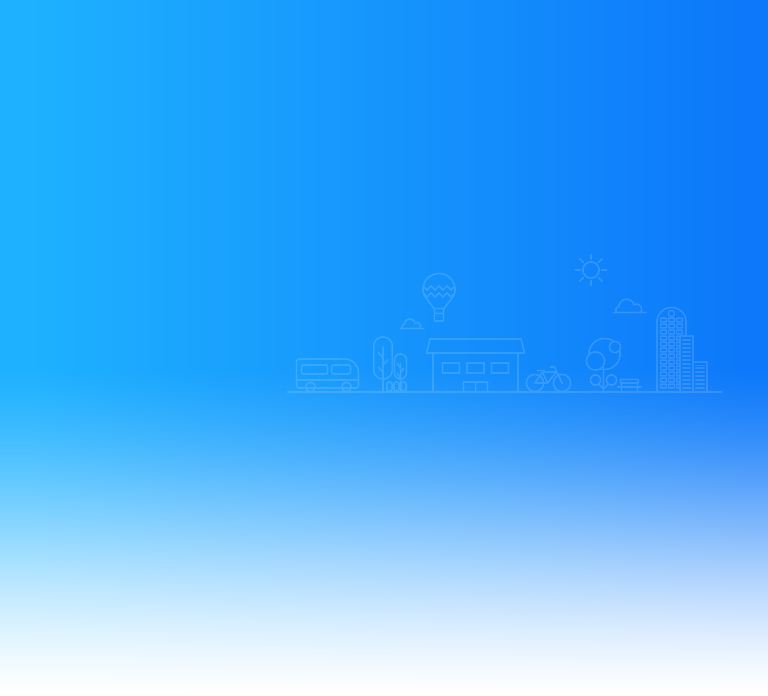
Give the GLSL for this background, as a WebGL 1 fragment shader.

```glsl
precision highp float;
// Blue sky fading to white, with a faint line drawing of a small town.

uniform vec2 u_resolution;

#define CANVAS vec2(768.0, 696.0)
#define GROUND_Y 304.0
#define FADE_TOP 326.0
#define STROKE 0.8
#define INK_ALPHA 0.15
#define SKY_LEFT vec3(0.118, 0.694, 1.0)
#define SKY_RIGHT vec3(0.05, 0.472, 0.98)
#define FAR 1000.0

// Distances to outlines
float ring(vec2 p, vec2 center, float radius) {
  return abs(length(p - center) - radius);
}

float seg(vec2 p, vec2 a, vec2 b) {
  vec2 ab = b - a;
  return length(p - a - ab * clamp(dot(p - a, ab) / dot(ab, ab), 0.0, 1.0));
}

float frame(vec2 p, vec2 lo, vec2 hi, float radius) {
  vec2 q = abs(p - 0.5 * (lo + hi)) - 0.5 * (hi - lo) + radius;
  return abs(length(max(q, 0.0)) + min(max(q.x, q.y), 0.0) - radius);
}

float van(vec2 p) {
  float corner = p.x > 31.0 && p.y > 18.0 ? 14.0 : 3.0;
  float d = frame(p, vec2(0.0, 4.0), vec2(62.0, 33.0), corner);
  d = min(d, frame(p, vec2(5.0, 18.0), vec2(31.0, 27.0), 2.0));
  d = min(d, frame(p, vec2(35.0, 18.0), vec2(54.0, 27.0), 3.0));
  d = min(d, seg(p, vec2(0.0, 12.0), vec2(62.0, 12.0)));
  p.x = abs(p.x - 32.0);
  return min(d, ring(p, vec2(18.0, 5.0), 4.5));
}

float tallTree(vec2 p, float halfWidth, float top) {
  float d = frame(p, vec2(-halfWidth, 13.0), vec2(halfWidth, top), halfWidth);
  d = min(d, seg(p, vec2(0.0), vec2(0.0, top - 10.0)));
  for (int i = 0; i < 3; i++) {
    float h = 0.36 * top + 0.13 * top * float(i);
    float side = mod(float(i), 2.0) * 2.0 - 1.0;
    d = min(d, seg(p, vec2(0.0, h), vec2(side * halfWidth * 0.5, h + 5.0)));
  }
  return d;
}

float grove(vec2 p) {
  float d = min(tallTree(p, 9.3, 55.0), tallTree(p - vec2(17.5, 0.0), 6.0, 38.0));
  for (int i = 0; i < 3; i++) {
    vec2 bush = vec2(6.5 + 7.0 * float(i), 0.0);
    d = min(d, frame(p - bush, vec2(-2.6, 1.0), vec2(2.6, 10.0), 2.6));
  }
  return d;
}

float house(vec2 p) {
  float d = frame(p, vec2(-42.5, 0.0), vec2(42.5, 39.0), 0.0);
  d = min(d, frame(p, vec2(-12.0, 0.0), vec2(12.0, 10.0), 0.0));
  d = min(d, seg(p, vec2(0.0), vec2(0.0, 10.0)));
  float cell = p.x - 24.5 * clamp(floor(p.x / 24.5 + 0.5), -1.0, 1.0);
  d = min(d, frame(vec2(cell, p.y), vec2(-8.5, 19.0), vec2(8.5, 29.0), 0.0));
  p.x = abs(p.x);
  d = min(d, seg(p, vec2(0.0, 53.0), vec2(45.5, 53.0)));
  d = min(d, seg(p, vec2(45.5, 53.0), vec2(49.0, 39.0)));
  return min(d, seg(p, vec2(0.0, 39.0), vec2(49.0, 39.0)));
}

float balloon(vec2 p) {
  float d = p.y > -6.0 ? ring(p, vec2(0.0), 16.0) : FAR;
  float zigzag = abs(mod(p.x, 8.0) - 4.0) - 2.0;
  float bands = min(abs(p.y - 1.5 - zigzag), abs(p.y + 5.5 - zigzag));
  if (length(p) < 16.0) d = min(d, 0.7 * bands);
  p.x = abs(p.x);
  d = min(d, seg(p, vec2(14.8, -6.0), vec2(5.0, -19.0)));
  d = min(d, seg(p, vec2(0.0, -19.0), vec2(5.0, -19.0)));
  d = min(d, seg(p, vec2(5.0, -19.0), vec2(4.0, -24.0)));
  return min(d, frame(p, vec2(-4.5, -31.5), vec2(4.5, -24.0), 1.0));
}

float cloud(vec2 p, float size) {
  p /= size;
  float puffs = min(length(p - vec2(-2.0, 4.5)) - 6.5, length(p - vec2(6.0, 2.5)) - 4.5);
  puffs = min(puffs, length(p - vec2(-8.0, 2.0)) - 3.0);
  float d = p.y > 0.0 ? abs(puffs) : FAR;
  return size * min(d, seg(p, vec2(-12.5, 0.0), vec2(14.0, 0.0)));
}

float sun(vec2 p) {
  float sector = 0.785398;
  float a = mod(atan(p.y, p.x) + 0.5 * sector, sector) - 0.5 * sector;
  vec2 folded = length(p) * vec2(cos(a), sin(a));
  return min(ring(p, vec2(0.0), 8.0), seg(folded, vec2(11.0, 0.0), vec2(15.5, 0.0)));
}

float bicycle(vec2 p) {
  vec2 rear = vec2(-13.5, 9.0), front = vec2(13.5, 9.0), crank = vec2(-1.0, 9.0);
  vec2 saddle = vec2(-6.0, 20.0), stem = vec2(8.0, 20.0);
  float d = min(ring(p, rear, 8.5), ring(p, front, 8.5));
  d = min(d, min(seg(p, rear, saddle), seg(p, saddle, stem)));
  d = min(d, min(seg(p, stem, crank), seg(p, crank, rear)));
  d = min(d, min(seg(p, crank, saddle), seg(p, front, vec2(6.0, 25.0))));
  d = min(d, seg(p, vec2(2.0, 25.0), vec2(6.0, 25.0)));
  return min(d, seg(p, vec2(-11.0, 21.5), vec2(-4.0, 21.5)));
}

float roundTree(vec2 p) {
  vec2 low = vec2(abs(p.x), p.y);
  float crown = ring(p, vec2(1.0, 38.0), 15.5);
  float leaves = min(length(p - vec2(-8.0, 31.0)) - 9.0, length(p - vec2(11.5, 45.0)) - 5.5);
  float d = leaves < 0.0 ? -leaves : min(crown, leaves);
  d = min(d, seg(p, vec2(0.0), vec2(0.0, 28.0)));
  d = min(d, ring(low, vec2(8.0, 12.0), 5.0));
  return min(d, seg(low, vec2(0.0, 3.0), vec2(5.0, 8.0)));
}

float bench(vec2 p) {
  p.x = abs(p.x);
  float d = frame(p, vec2(-9.0, 9.0), vec2(9.0, 12.5), 1.0);
  d = min(d, seg(p, vec2(0.0, 5.0), vec2(11.5, 5.0)));
  return min(d, seg(p, vec2(8.0, 0.0), vec2(8.0, 9.0)));
}

float slab(vec2 p, float width, float height) {
  float d = frame(p, vec2(0.0), vec2(width, height), 0.0);
  float row = 4.0 * clamp(floor(p.y / 4.0 + 0.5), 1.0, height / 4.0 - 1.0);
  return min(d, seg(p, vec2(3.0, row), vec2(width - 3.0, row)));
}

float towers(vec2 p) {
  float d = p.y > 70.0 ? ring(p, vec2(0.0, 70.0), 14.5) : abs(abs(p.x) - 14.5);
  vec2 cell = vec2(8.0, 6.0);
  vec2 id = clamp(floor(p / cell + 0.5), vec2(-1.0, 1.0), vec2(1.0, 12.0));
  d = min(d, frame(p - id * cell, vec2(-2.9, -1.8), vec2(2.9, 1.8), 0.5));
  d = min(d, ring(p, vec2(0.0, 78.5), 3.0));
  if (p.y < 0.0 || (p.x > 8.5 && p.y < 56.0)) d = FAR;
  d = min(d, slab(p - vec2(8.5, 0.0), 13.0, 56.0));
  return min(d, slab(p - vec2(21.5, 0.0), 14.0, 30.0));
}

float town(vec2 p) {
  float d = seg(p, vec2(288.0, 0.0), vec2(722.0, 0.0));
  d = min(d, min(van(p - vec2(296.5, 0.0)), grove(p - vec2(383.0, 0.0))));
  d = min(d, min(house(p - vec2(475.5, 0.0)), balloon(p - vec2(439.0, 102.5))));
  d = min(d, min(cloud(p - vec2(411.5, 63.5), 0.85), cloud(p - vec2(629.0, 79.5), 1.2)));
  d = min(d, min(sun(p - vec2(591.0, 122.0)), bicycle(p - vec2(548.5, 0.0))));
  d = min(d, min(roundTree(p - vec2(603.5, 0.0)), bench(p - vec2(629.5, 0.0))));
  return min(d, towers(p - vec2(671.5, 0.0)));
}

void main() {
  vec2 uv = gl_FragCoord.xy / u_resolution;
  vec2 p = uv * CANVAS;
  float pixel = CANVAS.x / u_resolution.x;

  // Sky and the white fade below
  vec3 color = mix(SKY_LEFT, SKY_RIGHT, clamp((uv.x - 0.04) / 0.93, 0.0, 1.0));
  float fade = clamp(1.0 - p.y / FADE_TOP, 0.0, 1.0);
  color = mix(color, vec3(1.0), mix(fade, smoothstep(0.0, 1.0, fade), 0.5));

  // Line drawing
  float d = town(p - vec2(0.0, GROUND_Y));
  float ink = 1.0 - smoothstep(STROKE - 0.5 * pixel, STROKE + 0.5 * pixel, d);
  gl_FragColor = vec4(mix(color, vec3(1.0), INK_ALPHA * ink), 1.0);
}
```
